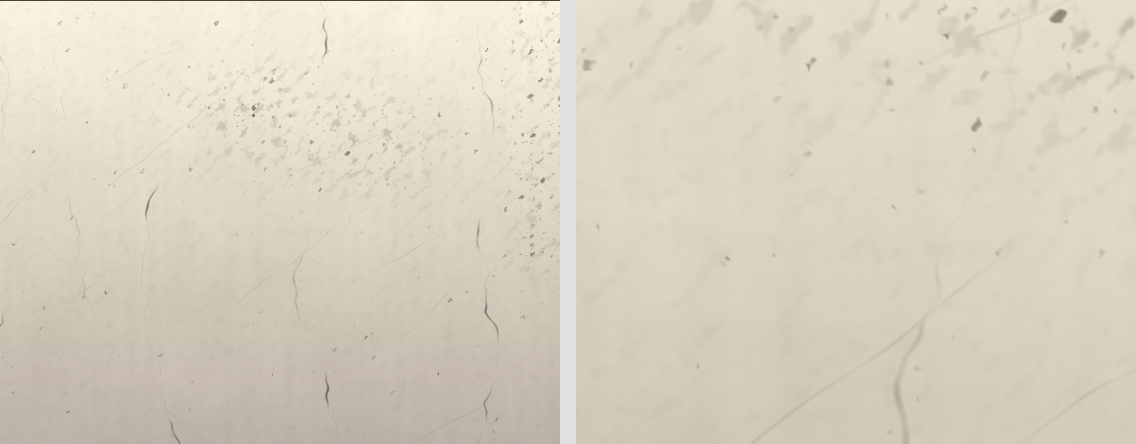
Left, the full canvas; right, a detail of the centre.
Write a WebGL 1 fragment shader that draws this texture.

```glsl
precision highp float;
// Aged plaster wall: cream to mauve-grey fade with cracks, scratches and dark specks.

uniform vec2 u_resolution;

const vec3 TOP_COLOR = vec3(0.972, 0.952, 0.872);
const vec3 MID_COLOR = vec3(0.866, 0.831, 0.766);
const vec3 BOTTOM_COLOR = vec3(0.738, 0.695, 0.650);
const vec3 INK_COLOR = vec3(0.27, 0.25, 0.22);
const vec3 RIM_COLOR = vec3(0.30, 0.26, 0.19);
const float RIM_HEIGHT = 0.0024;
const float MOTTLE = 0.020;
const float STREAKS = 0.010;
const float GRAIN = 0.006;
const float SOFTNESS = 0.0022;
const float CRACK_SPACING = 0.18;
const float CRACK_INK = 0.75;
const float SCRATCH_INK = 0.17;
const float SPECK_INK = 0.55;
const float SMUDGE_INK = 0.24;

float hash(vec2 p) {
  p = fract(p * vec2(0.1031, 0.1137));
  p += dot(p, p.yx + 33.33);
  return fract((p.x + p.y) * p.x * 47.3);
}

float corner(vec2 cell, vec2 offset) {
  float angle = 6.2832 * hash(cell + 71.0);
  return dot(vec2(cos(angle), sin(angle)), offset);
}

// Gradient noise, roughly -1 to 1
float noise(vec2 p) {
  vec2 i = floor(p), f = p - i;
  vec2 u = f * f * f * (f * (f * 6.0 - 15.0) + 10.0);
  vec2 e = vec2(1.0, 0.0);
  float low = mix(corner(i, f), corner(i + e, f - e), u.x);
  float high = mix(corner(i + e.yx, f - e.yx), corner(i + 1.0, f - 1.0), u.x);
  return 1.4 * mix(low, high, u.y);
}

float fbm(vec2 p) {
  float sum = 0.0, amp = 0.55;
  for (int i = 0; i < 4; i++) {
    sum += amp * noise(p);
    p = p * 2.07 + 13.7;
    amp *= 0.55;
  }
  return sum;
}

float stroke(float d, float width, float soft) {
  return 1.0 - smoothstep(width - soft, width + soft, abs(d));
}

float spot(vec2 p, vec2 center, vec2 size) {
  vec2 d = (p - center) / size;
  return exp(-dot(d, d));
}

// Jagged upright cracks, every second one faint
float cracks(vec2 p, float soft) {
  float ink = 0.0;
  for (int i = 0; i < 8; i++) {
    float id = float(i), seed = id * 5.0 + 2.4;
    float x = id * CRACK_SPACING + 0.09 * noise(vec2(p.y * 2.6, seed))
      + 0.022 * noise(vec2(p.y * 11.0, seed)) + 0.008 * noise(vec2(p.y * 38.0, seed));
    float present = smoothstep(-0.25, 0.25, noise(vec2(p.y * 2.3 + 4.3, seed + 50.0)));
    float bold = smoothstep(0.0, 0.6, noise(vec2(p.y * 9.0, seed + 90.0)));
    float broken = 0.65 + 0.6 * noise(vec2(p.y * 45.0, seed + 130.0));
    float weight = mix(1.0, 0.3, mod(id, 2.0));
    float line = stroke(p.x - x, 0.0006 + 0.0018 * bold * weight, soft);
    ink = max(ink, line * present * broken * weight * (0.22 + 0.78 * bold));
  }
  return ink * CRACK_INK;
}

// Long faint diagonal scratches
float scratches(vec2 p, float soft) {
  float ink = 0.0;
  for (int i = 0; i < 9; i++) {
    float id = float(i) + 3.0;
    vec2 center = vec2(1.26 * hash(vec2(id, 8.0)), hash(vec2(id, 21.0)));
    float angle = mix(0.35, 0.85, hash(vec2(id, 34.0)));
    float halfLength = mix(0.06, 0.24, hash(vec2(id, 55.0)));
    vec2 dir = vec2(cos(angle), sin(angle)), d = p - center;
    float along = dot(d, dir);
    float across = dot(d, vec2(-dir.y, dir.x)) + 0.006 * noise(vec2(along * 14.0, id + 0.4));
    float fade = 1.0 - smoothstep(0.5 * halfLength, halfLength, abs(along));
    float uneven = 0.65 + 0.6 * noise(vec2(along * 30.0, id * 3.0 + 0.4));
    ink = max(ink, stroke(across, 0.0007, soft) * fade * uneven);
  }
  return ink * SCRATCH_INK;
}

// Ragged dots, one per grid cell where the density allows
float specks(vec2 p, float scale, float density, float soft) {
  vec2 q = p * scale + 0.28 * noise(p * 110.0);
  vec2 cell = floor(q);
  vec2 center = 0.5 + 0.4 * (vec2(hash(cell + 7.0), hash(cell + 19.0)) - 0.5);
  float size = hash(cell + 43.0);
  float radius = mix(0.07, 0.25, size * size);
  float d = length(fract(q) - center) - radius;
  float dot_ = 1.0 - smoothstep(-soft * scale, soft * scale, d);
  return dot_ * step(hash(cell + 91.0), density) * mix(0.3, 1.0, hash(cell + 63.0));
}

void main() {
  vec2 p = gl_FragCoord.xy / u_resolution.y;
  float soft = max(SOFTNESS, 0.8 / u_resolution.y);

  // Plaster: vertical fade, clouds, drip streaks and grain
  vec3 color = mix(BOTTOM_COLOR, MID_COLOR, min(p.y * 2.0, 1.0));
  color = mix(color, TOP_COLOR, max(p.y * 2.0 - 1.0, 0.0));
  float tone = MOTTLE * fbm(p * 4.5) + GRAIN * noise(p * 85.0);
  tone += STREAKS * (noise(p * vec2(42.0, 3.5)) + 0.5 * noise(p * vec2(5.0, 38.0)));
  color += tone;

  // Weathered zones: two central patches and the right edge
  float patches = spot(p, vec2(0.84, 0.68), vec2(0.14, 0.10))
    + 0.8 * spot(p, vec2(0.56, 0.75), vec2(0.16, 0.11));
  float edge = smoothstep(1.08, 1.23, p.x) * smoothstep(0.25, 0.5, p.y);
  float density = 0.012 + (0.30 * patches + 0.38 * edge) * (0.7 + 0.8 * noise(p * 9.0));

  vec2 slant = vec2(p.x + p.y, p.y - p.x) * 0.7071;
  float smudge = smoothstep(0.1, 0.75, noise(slant * vec2(32.0, 62.0)) + 0.4 * noise(p * 120.0));
  float ink = SMUDGE_INK * smudge * (0.12 + 0.8 * patches + 0.35 * edge);
  ink += SPECK_INK * specks(p, 48.0, density, soft);
  ink += 0.6 * SPECK_INK * specks(p + 3.7, 83.0, density, soft);
  ink = max(ink, max(cracks(p, soft), scratches(p, soft)));
  color = mix(color, INK_COLOR, clamp(ink, 0.0, 0.85));

  // Thin dark rim along the top
  float rim = smoothstep(1.0 - RIM_HEIGHT - 0.5 / u_resolution.y, 1.0 - 0.5 * RIM_HEIGHT, p.y);
  gl_FragColor = vec4(mix(color, RIM_COLOR, rim), 1.0);
}
```
